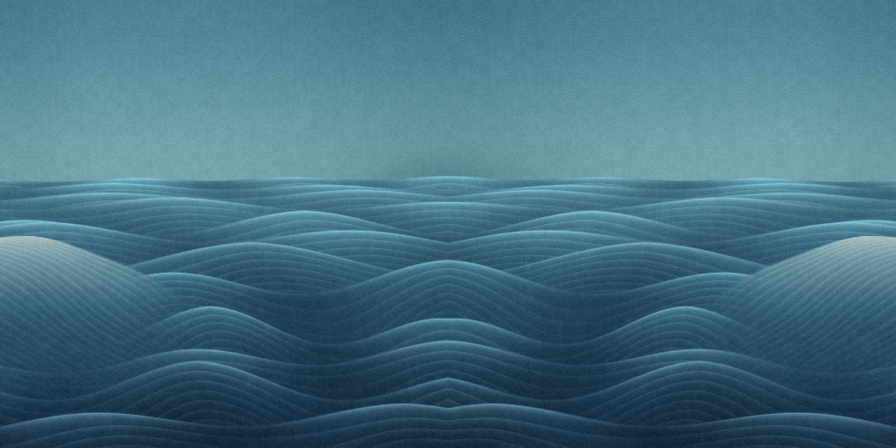
This background is drawn by a WebGL 2 fragment shader. Its source:

```glsl
#version 300 es
precision highp float;
uniform vec2 u_resolution;
out vec4 fragColor;

// Swells from back to front: crest position, crest height, amplitude, wave number
const vec4 SWELLS[12] = vec4[12](
    vec4(0.00, 0.607, 0.004, 18.0), vec4(0.75, 0.592, 0.006, 13.0),
    vec4(0.20, 0.577, 0.008, 11.0), vec4(0.62, 0.560, 0.011, 10.0),
    vec4(0.32, 0.530, 0.022, 9.8),  vec4(0.90, 0.505, 0.018, 9.0),
    vec4(0.44, 0.460, 0.030, 7.0),  vec4(0.00, 0.420, 0.030, 10.0),
    vec4(0.53, 0.317, 0.035, 12.0), vec4(0.00, 0.240, 0.022, 11.0),
    vec4(0.56, 0.195, 0.035, 10.0), vec4(0.10, 0.100, 0.020, 9.0));

float hash(vec2 p) {
    return fract(sin(dot(p, vec2(127.1, 311.7))) * 43758.5453);
}

float noise(vec2 p) {
    vec2 i = floor(p), f = fract(p);
    f = f * f * (3.0 - 2.0 * f);
    return mix(mix(hash(i), hash(i + vec2(1, 0)), f.x),
               mix(hash(i + vec2(0, 1)), hash(i + vec2(1, 1)), f.x), f.y);
}

// Thin ridge at each whole number, fading towards the next one
float strand(float t, float blur) {
    float s = fract(t);
    return smoothstep(0.0, blur, s) * exp(-4.0 * s) * (1.0 - smoothstep(0.8, 1.0, s));
}

vec3 skyColor(float m, float y) {
    vec3 col = mix(vec3(0.46, 0.645, 0.685), vec3(0.31, 0.495, 0.575), smoothstep(0.62, 1.04, y));
    col -= 0.045 * exp(-m * m * 9.0);
    col -= 0.08 * exp(-m * m * 40.0 - pow((y - 0.6) / 0.05, 2.0));
    return col - 0.03 * smoothstep(0.75, 1.0, m);
}

vec3 seaColor(float y) {
    vec3 col = mix(vec3(0.07, 0.165, 0.25), vec3(0.14, 0.29, 0.385), smoothstep(0.0, 0.36, y));
    return mix(col, vec3(0.25, 0.435, 0.515), smoothstep(0.32, 0.61, y));
}

vec3 paintSwells(vec3 col, float m, float y, float px) {
    for (int i = 0; i < 12; i++) {
        vec4 w = SWELLS[i];
        float x = m - w.x, n = float(i);
        float top = w.y + w.z * (cos(w.w * x) - 1.0 - 1.5 * abs(x));
        float depth = top - y;
        float d = max(depth, 0.0);
        float peak = 0.5 + 0.5 * cos(w.w * x);

        // Strands follow the crest and bunch up along its flanks
        float freq = mix(62.0, 36.0, n / 11.0);
        float t = d * freq * (1.0 + 0.3 * cos(w.w * x + 1.0))
                + 0.35 * sin(m * 8.0 + n * 2.1) * smoothstep(0.0, 0.04, d);
        float line = strand(t, min(0.5, 1.5 * freq * px));
        float fade = 0.3 + 0.7 * exp(-d * 14.0);

        vec3 body = seaColor(y) * (0.94 + 0.06 * sin(m * 11.0 + n));
        body += vec3(0.12, 0.17, 0.17) * peak * exp(-d * 28.0);
        body += vec3(0.17, 0.21, 0.21) * line * fade * (0.35 + 0.65 * peak);
        body += vec3(0.13, 0.16, 0.16) * exp(-d * 220.0) * (0.3 + 0.7 * peak);
        col = mix(col, body, smoothstep(-px, px, depth));
    }
    return col;
}

// Tall breaker at both sides, with strands sweeping down its flank
vec3 paintBreaker(vec3 col, float m, float y, float px) {
    float depth = 0.47 + 0.004 * sin(m * 22.0) - y;
    float d = max(depth, 0.0);
    float across = m - 0.95 + 0.95 * sqrt(d) + 0.9 * d * d;
    float mask = smoothstep(-px, px, depth) * smoothstep(0.0, 0.02, across)
               * smoothstep(0.52, 0.74, m) * (1.0 - smoothstep(0.2, 0.42, d));

    float t = across * 34.0 + 0.5 * sin(d * 24.0) + noise(vec2(across * 14.0, d * 5.0));
    float line = strand(t, 0.3);
    vec3 body = mix(vec3(0.40, 0.57, 0.62), vec3(0.14, 0.30, 0.39), smoothstep(0.0, 0.23, d));
    body += vec3(0.24, 0.27, 0.26) * line * exp(-d * 3.5);
    body = mix(body, vec3(0.74, 0.79, 0.77), 0.85 * exp(-d * 32.0) * smoothstep(0.68, 0.9, m));
    return mix(col, body, mask);
}

void main() {
    vec2 p = gl_FragCoord.xy / u_resolution.y;
    float px = 1.0 / u_resolution.y;
    float m = abs(p.x - 0.5 * u_resolution.x / u_resolution.y);

    vec3 col = skyColor(m, p.y);
    col = paintSwells(col, m, p.y, px);
    col = paintBreaker(col, m, p.y, px);

    // Paper grain
    col += 0.035 * (hash(floor(p * 256.0)) - 0.5) + 0.02 * (noise(p * 60.0) - 0.5);
    fragColor = vec4(clamp(col, 0.0, 1.0), 1.0);
}
```
